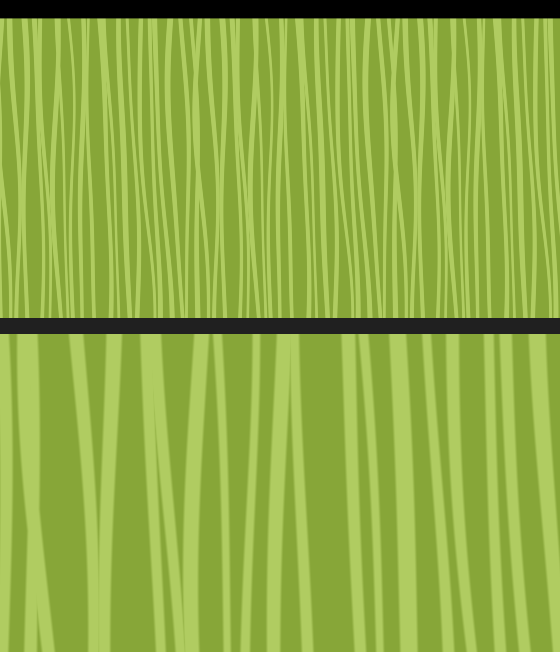
Top, the full canvas; bottom, a detail of the centre.
A Shadertoy shader for this pattern:

```glsl
// Pale grass-like strands swaying down a green ground, under a black top band.
// Each strand is a jittered column bent by two sines; the set of strands
// repeats sideways. Lengths are in units of the canvas height.

const vec3 GROUND_GREEN = vec3(0.53, 0.65, 0.22);
const vec3 STRAND_GREEN = vec3(0.69, 0.80, 0.38);
const vec3 BAND_BLACK   = vec3(0.0);

const float BAND_HEIGHT   = 0.058;
const float TILE_WIDTH    = 0.622;
const float STRANDS       = 20.0;   // strands per tile
const float JITTER        = 0.75;   // in strand spacings
const float LEAN          = 0.022;  // drift to the right on the way down
const vec2  SWAY_RANGE    = vec2(0.006, 0.018);
const vec2  SWAY_FREQ     = vec2(3.0, 5.5);
const float RIPPLE        = 0.003;
const float RIPPLE_FREQ   = 9.0;
const vec2  HALF_WIDTH    = vec2(0.0048, 0.0078);
const float TAPER         = 0.22;
const float EDGE_SOFTNESS = 0.0019;
const int   REACH         = 3;      // neighbouring columns searched
const float TAU           = 6.28318;

// Four random values in 0..1 from a strand number and a seed.
vec4 hash4(float n, float seed) {
    vec4 p = fract(vec4(n + 1.0, seed + 1.0, n + 7.0, seed + 3.0)
                   * vec4(0.1031, 0.1030, 0.0973, 0.1099));
    p += dot(p, p.wzxy + 33.33);
    return fract((p.xxyz + p.yzzw) * p.zywx);
}

// Signed distance from p to the strand standing in the given column.
float strandDistance(vec2 p, float column, float spacing) {
    float id = mod(column, STRANDS);
    vec4 shape = hash4(id, 2.0);
    vec4 phase = hash4(id, 11.0);

    float sway = mix(SWAY_RANGE.x, SWAY_RANGE.y, shape.y);
    float freq = mix(SWAY_FREQ.x, SWAY_FREQ.y, shape.z);
    float bend = freq * p.y + TAU * phase.x;
    float ripple = RIPPLE_FREQ * p.y + TAU * phase.y;

    float center = (column + 0.5 + JITTER * (shape.x - 0.5)) * spacing
                 + LEAN * (0.5 - p.y)
                 + sway * sin(bend) + RIPPLE * sin(ripple);
    float slope = sway * freq * cos(bend)
                + RIPPLE * RIPPLE_FREQ * cos(ripple) - LEAN;
    float halfWidth = mix(HALF_WIDTH.x, HALF_WIDTH.y, shape.w)
                    * (1.0 + TAPER * sin(4.0 * p.y + TAU * phase.z));
    return abs(p.x - center) / sqrt(1.0 + slope * slope) - halfWidth;
}

void mainImage(out vec4 fragColor, in vec2 fragCoord) {
    vec2 p = fragCoord / iResolution.y;
    float pixel = 1.0 / iResolution.y;

    // Strands: nearest one among the neighbouring columns
    float spacing = TILE_WIDTH / STRANDS;
    float column = floor(p.x / spacing);
    float nearest = 1.0;
    for (int k = -REACH; k <= REACH; k++) {
        nearest = min(nearest, strandDistance(p, column + float(k), spacing));
    }
    float soft = max(EDGE_SOFTNESS, 0.6 * pixel);
    float strand = 1.0 - smoothstep(-soft, soft, nearest);
    vec3 color = mix(GROUND_GREEN, STRAND_GREEN, strand);

    // Top band
    float bandEdge = 1.0 - BAND_HEIGHT;
    float band = smoothstep(bandEdge - 0.5 * pixel, bandEdge + 0.5 * pixel, p.y);
    fragColor = vec4(mix(color, BAND_BLACK, band), 1.0);
}
```
